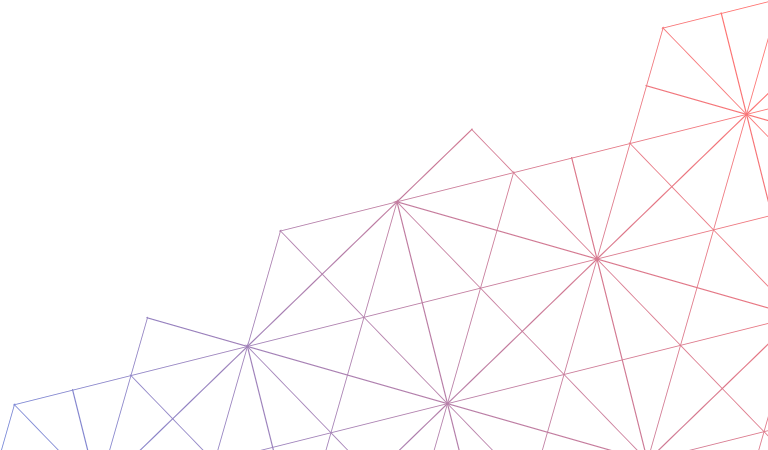
A Shadertoy shader for this background:

```glsl
// A fine mesh of triangles climbing from lower left to upper right on white.
// Six families of parallel lines cross in twelve-armed hubs of a triangular
// lattice; a stepped outline clips them and a blue-to-red gradient tints them.

#define HUB vec2(1.3267, 0.4244)     // one lattice hub, in canvas heights
#define SIDE 0.4623                  // distance between neighbouring hubs
#define TILT -0.2785                 // angle of the lattice, in radians
#define EDGE_WIDTH 0.0026            // lines joining neighbouring hubs
#define MEDIAN_WIDTH 0.0019          // lines crossing those at right angles
#define COOL vec3(0.46, 0.53, 0.85)
#define WARM vec3(1.00, 0.45, 0.44)
#define TINT_SLOPE vec2(0.75, 0.30)  // gradient rate across and up

const float ROOT3_2 = 0.8660254;
const int CORNERS = 14;

// Outline corners as lattice steps, in sixths of the distance between hubs.
const vec2 OUTLINE[CORNERS] = vec2[CORNERS](
    vec2(-9, -12), vec2(-10, -10), vec2(-8, -8), vec2(-9, -6), vec2(-6, -6),
    vec2(-8, -2), vec2(-6, 0), vec2(-6, 3), vec2(-4, 2), vec2(-2, 4),
    vec2(-4, 8), vec2(-2, 10), vec2(10, 10), vec2(12, -30));

vec2 latticePoint(vec2 sixths) {
    return vec2(sixths.x + 0.5 * sixths.y, ROOT3_2 * sixths.y) / 6.0;
}

// Signed distance to the outline, negative inside.
float outlineDistance(vec2 p) {
    float nearest = 1e9;
    float side = 1.0;
    vec2 previous = latticePoint(OUTLINE[CORNERS - 1]);
    for (int i = 0; i < CORNERS; i++) {
        vec2 corner = latticePoint(OUTLINE[i]);
        vec2 edge = previous - corner;
        vec2 w = p - corner;
        vec2 gap = w - edge * clamp(dot(w, edge) / dot(edge, edge), 0.0, 1.0);
        nearest = min(nearest, dot(gap, gap));
        bvec3 crossing = bvec3(p.y >= corner.y, p.y < previous.y,
                               edge.x * w.y > edge.y * w.x);
        if (all(crossing) || all(not(crossing))) side = -side;
        previous = corner;
    }
    return side * sqrt(nearest);
}

// Share of a one-pixel box covered by a line; both arguments in pixels.
float lineCoverage(float d, float width) {
    float h = 0.5 * width;
    return clamp(min(d + 0.5, h) - max(d - 0.5, -h), 0.0, 1.0);
}

// Opacity of all six line families together.
float meshCoverage(vec2 p, float pixelsPerSide) {
    float clear = 1.0;
    for (int k = 0; k < 6; k++) {
        bool median = k % 2 == 0;
        float spacing = median ? 0.5 : ROOT3_2;
        float width = (median ? MEDIAN_WIDTH : EDGE_WIDTH) * iResolution.y;
        float angle = radians(30.0 * float(k));
        float along = dot(p, vec2(cos(angle), sin(angle)));
        float d = abs(mod(along + 0.5 * spacing, spacing) - 0.5 * spacing);
        clear *= 1.0 - lineCoverage(d * pixelsPerSide, width);
    }
    return 1.0 - clear;
}

void mainImage(out vec4 fragColor, in vec2 fragCoord) {
    // Lattice frame: hub at the origin, one side along the x axis
    vec2 p = (fragCoord / iResolution.y - HUB) / SIDE;
    float c = cos(TILT), s = sin(TILT);
    p = vec2(c * p.x + s * p.y, c * p.y - s * p.x);
    float pixelsPerSide = SIDE * iResolution.y;

    // Clip just beyond the outline so its own lines stay whole
    float margin = 0.5 * EDGE_WIDTH * iResolution.y + 1.0;
    float inside = clamp(margin - outlineDistance(p) * pixelsPerSide, 0.0, 1.0);
    float ink = meshCoverage(p, pixelsPerSide) * inside;

    // Diagonal tint over white
    float t = clamp(dot(fragCoord / iResolution.xy, TINT_SLOPE), 0.0, 1.0);
    fragColor = vec4(mix(vec3(1.0), mix(COOL, WARM, t), ink), 1.0);
}
```
